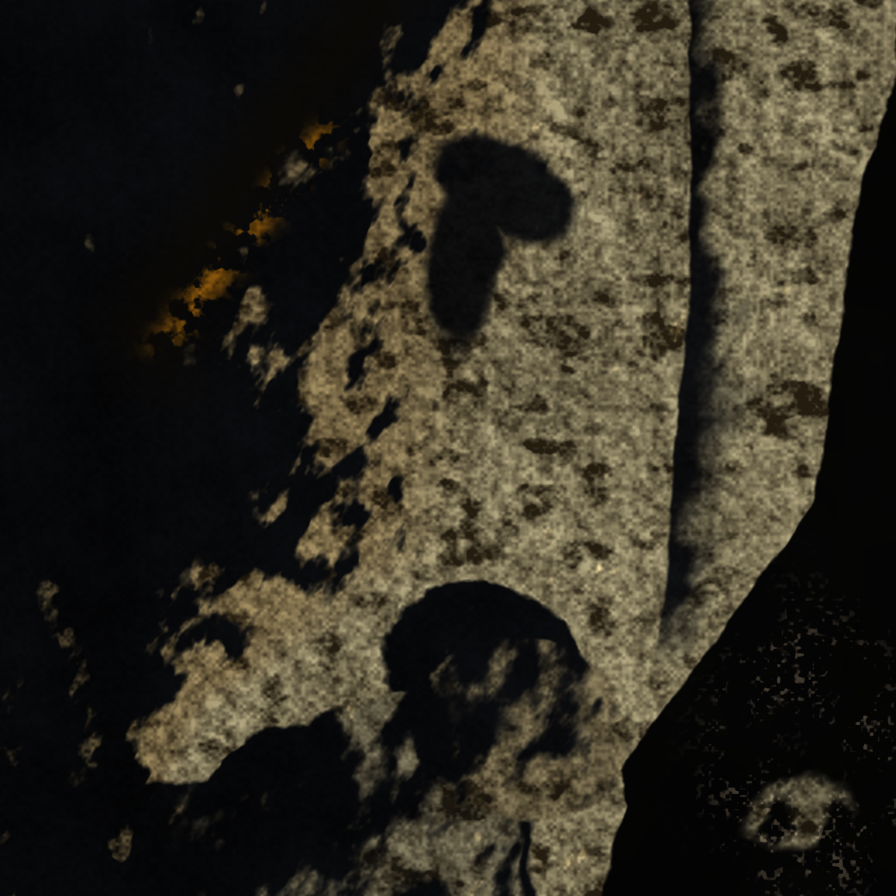
Give the GLSL for this texture, as a three.js fragment shader.

```glsl
// Sunlit granite cliff with a deep crack, mottled shade and a boulder at its foot
varying vec2 vUv;

float hash(vec2 p) {
  return fract(sin(dot(p, vec2(127.1, 311.7))) * 43758.5453);
}

float noise(vec2 p) {
  vec2 i = floor(p), f = fract(p);
  f = f * f * (3.0 - 2.0 * f);
  return mix(mix(hash(i), hash(i + vec2(1, 0)), f.x),
             mix(hash(i + vec2(0, 1)), hash(i + vec2(1, 1)), f.x), f.y);
}

float fbm(vec2 p) {
  float sum = 0.0, amp = 0.53;
  for (int i = 0; i < 4; i++) {
    sum += amp * noise(p);
    p = mat2(1.6, 1.2, -1.2, 1.6) * p + 7.3;
    amp *= 0.5;
  }
  return sum;
}

// One linear step of a bent outline: adds d while v runs from a to b
float rise(float v, float a, float b, float d) {
  return d * clamp((v - a) / (b - a), 0.0, 1.0);
}

float inside(float d, float soft) {
  return 1.0 - smoothstep(-soft, soft, d);
}

// Rough distance to a tilted ellipse
float ellipse(vec2 p, vec2 c, vec2 r, float tilt) {
  float s = sin(tilt), k = cos(tilt);
  p = mat2(k, -s, s, k) * (p - c);
  return (length(p / r) - 1.0) * min(r.x, r.y);
}

void main() {
  vec2 p = vUv;
  vec2 rough = vec2(fbm(p * 32.0), fbm(p * 32.0 + 41.0)) - 0.5;
  vec2 w = p + rough * 0.022;
  float broad = fbm(p * 9.0 + 3.0);
  float mottle = fbm(vec2(dot(p, vec2(0.85, -0.53)) * 36.0, dot(p, vec2(0.53, 0.85)) * 21.0));
  mottle = 0.5 + (mottle - 0.5) * 1.7;
  float grain = 0.55 * noise(p * 260.0) + 0.45 * noise(p * 145.0 + 9.0);
  float relief = fbm(p * 48.0) - fbm(p * 48.0 + vec2(0.5, 0.35));

  // Outlines of the cliff and of its half-lit and fully lit parts
  float y = w.y;
  float right = 0.67 + rise(p.y, 0.0, 0.1, 0.027) - rise(p.y, 0.1, 0.14, 0.007)
    + rise(p.y, 0.14, 0.44, 0.221) + rise(p.y, 0.44, 0.78, 0.046) + rise(p.y, 0.78, 0.92, 0.045);
  float shadeEdge = 0.13 + rise(y, 0.15, 0.33, 0.02) + rise(y, 0.33, 0.42, 0.12)
    - rise(y, 0.42, 0.64, 0.09) + rise(y, 0.64, 0.87, 0.16) + rise(y, 0.87, 1.0, 0.1);
  float sunEdge = 0.19 + rise(y, 0.14, 0.2, 0.04) + rise(y, 0.2, 0.3, 0.14)
    + rise(y, 0.3, 0.38, 0.12) + rise(y, 0.38, 0.6, 0.05) + rise(y, 0.6, 0.78, 0.09)
    - rise(y, 0.78, 1.0, 0.03);
  float cliff = inside(p.x - right + rough.x * 0.012, 0.0025);
  float expose = (w.x - shadeEdge) / (sunEdge - shadeEdge);
  float sunny = smoothstep(0.6, 1.15, expose);
  float lit = smoothstep(-0.12, 0.14, expose + 0.07 - mottle) * smoothstep(0.0, 0.15, expose);

  // Hard shadows on the face: the upper notch and the one cast above the boulder
  float notch = min(ellipse(w, vec2(0.565, 0.79), vec2(0.085, 0.05), -0.5),
                    ellipse(w, vec2(0.52, 0.71), vec2(0.04, 0.105), -0.1));
  lit *= 1.0 - 0.95 * inside(notch, 0.008);
  lit *= 1.0 - inside(ellipse(w, vec2(0.54, 0.255), vec2(0.115, 0.09), -0.25), 0.003);

  // Lower ledge in dim, broken light
  float ledgeTop = 0.13 + rise(w.x, 0.23, 0.3, 0.055) + rise(w.x, 0.3, 0.43, 0.04);
  float ledge = inside(w.y - ledgeTop, 0.003) * inside(w.x - 0.59, 0.003);
  float ledgeSun = 0.1 + 0.5 * smoothstep(0.2, 0.58, p.x)
    + 0.25 * exp(-dot(p - vec2(0.43, 0.15), p - vec2(0.43, 0.15)) * 200.0);
  float ledgeLit = smoothstep(-0.15, 0.25, ledgeSun - mottle) * smoothstep(0.17, 0.3, p.x);
  lit = mix(lit, ledgeLit * 0.75, ledge);
  lit *= 1.0 - inside(abs(w.x - 0.588) - 0.006, 0.004) * inside(p.y - 0.1, 0.02);

  // Boulder, brightest at its lower right
  vec2 q = p - vec2(0.58, 0.185);
  float boulder = inside(ellipse(w, vec2(0.58, 0.185), vec2(0.12, 0.1), -0.25), 0.003);
  float boulderLit = smoothstep(-0.2, 0.25, 0.55 + dot(q, vec2(2.2, -1.7)) - mottle);
  boulderLit *= 1.0 - 0.8 * inside(ellipse(w, vec2(0.52, 0.2), vec2(0.05, 0.025), -0.1), 0.01);
  lit = mix(lit, boulderLit * 0.85, boulder);

  // Long crack: crisp on the left, fading out over the right slab
  float crackX = 0.729 + rise(p.y, 0.26, 0.35, 0.016) + rise(p.y, 0.35, 0.505, 0.008)
    + rise(p.y, 0.505, 0.67, 0.017);
  float c = p.x - crackX + rough.x * 0.008;
  float fade = 0.03 + 0.045 * exp(-pow((p.y - 0.54) / 0.13, 2.0));
  float crack = smoothstep(-0.003, 0.002, c) * smoothstep(0.24, 0.34, p.y)
    * (1.0 - smoothstep(0.008, 0.016 + fade, c + (mottle - 0.5) * 0.04));
  lit *= 1.0 - 0.97 * crack;

  // Stone colour with ridge, pits and grain
  float ridgeX = 0.6 + 0.11 * smoothstep(0.95, 0.6, p.y) * step(p.y, 0.95);
  ridgeX = 0.6 + 0.11 * (1.0 - smoothstep(0.6, 0.95, p.y));
  float upper = smoothstep(0.58, 0.7, p.y);
  float hollow = smoothstep(0.0, 0.03, w.x - ridgeX) * inside(w.x - 0.77, 0.01) * upper;
  float pits = smoothstep(0.54, 0.75, fbm(p * vec2(30.0, 42.0) + 17.0));
  float tone = 0.57 + (grain - 0.5) * 1.15 + relief * 0.9 + (broad - 0.5) * 0.5
    - pits * 0.75 - hollow * 0.16 + 0.22 * upper * exp(-pow((w.x - ridgeX) / 0.014, 2.0));
  vec3 stone = mix(vec3(0.25, 0.22, 0.15), vec3(0.63, 0.59, 0.45), clamp(tone, -0.3, 1.15));
  float warm = (1.0 - sunny) * 0.7 + boulder * 0.4;
  stone *= mix(vec3(1.0), vec3(0.88, 0.79, 0.66), min(warm, 1.0));

  // Deep shade, bluish on the face and brown along its border
  vec3 shade = vec3(0.034, 0.038, 0.047) * (0.25 + 1.1 * broad + 0.5 * (grain - 0.5));
  float border = exp(-pow((w.x - shadeEdge + 0.02) / 0.05, 2.0)) * smoothstep(0.5, 0.65, p.y);
  shade = mix(shade, vec3(0.045, 0.034, 0.016), border * 0.7);
  vec3 color = mix(shade, stone, lit);

  // Speckled left foot and golden lichen
  float foot = exp(-pow((p.x - 0.15 + 0.28 * p.y) / 0.032, 2.0)) * inside(p.y - 0.37, 0.03);
  color += vec3(0.24, 0.2, 0.12) * smoothstep(0.0, 0.2, foot * 0.56 - mottle + 0.03) * grain * 1.5;
  float lichen = exp(-pow((p.x - 0.195 - (p.y - 0.63) * 0.75) / 0.022, 2.0))
    * smoothstep(0.59, 0.64, p.y) * inside(p.y - 0.86, 0.025);
  color = mix(color, vec3(0.43, 0.27, 0.04) * (0.5 + grain), lichen * smoothstep(0.48, 0.62, fbm(p * 55.0)));

  // Dark hollow on the right with a small glinting rock
  vec3 gap = vec3(0.018, 0.018, 0.016) * (0.4 + broad);
  float rock = inside(ellipse(w, vec2(0.89, 0.092), vec2(0.058, 0.038), 0.25), 0.008);
  gap = mix(gap, stone * 0.8, rock * smoothstep(-0.2, 0.2, 0.62 - mottle));
  float halo = exp(-pow(ellipse(p, vec2(0.9, 0.15), vec2(0.07, 0.11), 0.0) / 0.045, 2.0));
  gap += vec3(0.24, 0.21, 0.17) * halo * smoothstep(0.55, 0.8, grain) * smoothstep(0.4, 0.6, mottle);
  gl_FragColor = vec4(mix(gap, color, cliff), 1.0);
}
```
